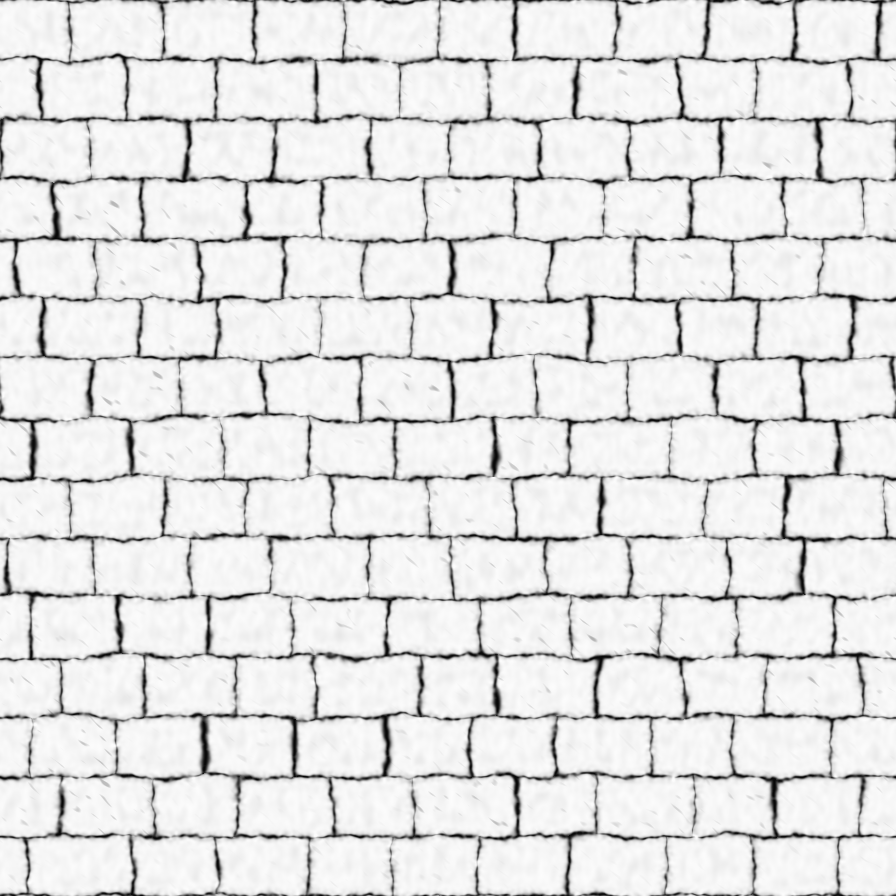
Reproduce this texture map procedurally as a WebGL 2 fragment shader.

```glsl
#version 300 es
precision highp float;
// Pale brick wall: fifteen staggered courses of ten blocks with worn, inky joints.

uniform vec2 u_resolution;
out vec4 fragColor;

const float COURSES = 15.0;
const float BLOCKS = 10.0;
const float PAPER = 0.988;
const float INK = 0.03;
const float CORNER_RADIUS = 0.009;

// Sideways shift of each course from the top, in block lengths
const float COURSE_SHIFT[15] = float[15](
    0.82, 0.51, 0.09, 0.67, 0.13, 0.51, 0.96, 0.43,
    0.79, 0.05, 0.29, 0.61, 0.26, 0.70, 0.37);

float hash(vec2 p) {
    vec3 q = fract(p.xyx * vec3(0.1031, 0.1030, 0.0973));
    q += dot(q, q.yzx + 33.33);
    return fract((q.x + q.y) * q.z);
}

// Dot product of a random unit gradient with the offset from its lattice point
float gradientDot(vec2 cell, vec2 offset, vec2 period) {
    float angle = 6.28318 * hash(mod(cell, period) + period);
    return dot(vec2(cos(angle), sin(angle)), offset);
}

// Gradient noise that tiles over the unit square
float noise(vec2 uv, vec2 period) {
    vec2 p = uv * period;
    vec2 cell = floor(p);
    vec2 f = p - cell;
    vec2 s = f * f * f * (f * (f * 6.0 - 15.0) + 10.0);
    vec2 e = vec2(1.0, 0.0);
    float low = mix(gradientDot(cell, f, period),
                    gradientDot(cell + e.xy, f - e.xy, period), s.x);
    float high = mix(gradientDot(cell + e.yx, f - e.yx, period),
                     gradientDot(cell + e.xx, f - e.xx, period), s.x);
    return mix(low, high, s.y);
}

// Soft line profile, never thinner than a pixel
float stroke(float dist, float width, float pixel) {
    float w = max(width, 0.6 * pixel);
    return exp(-dist * dist / (w * w));
}

// Distance inward from the edge of a rounded block
float blockInset(vec2 edge, float radius) {
    return radius - length(max(radius - edge, 0.0)) + max(min(edge.x, edge.y) - radius, 0.0);
}

// Hand-cut unevenness: slow bends plus fine roughness
vec2 warp(vec2 uv) {
    vec2 bend = vec2(noise(uv, vec2(17.0, 21.0)), noise(uv, vec2(19.0, 16.0)));
    vec2 rough = vec2(noise(uv, vec2(83.0)), noise(uv, vec2(91.0)));
    return uv + vec2(0.007, 0.008) * bend + 0.003 * rough;
}

// Faint smudges and a few short scratches on the face of a block
float faceMarks(vec2 uv, float roughness, float inset) {
    float middle = smoothstep(0.005, 0.018, inset);
    float smudge = 0.075 * max(noise(uv, vec2(62.0, 43.0)) + 0.08, 0.0);
    float cloud = 0.016 + 0.03 * noise(uv, vec2(120.0, 75.0));
    vec2 slanted = vec2(uv.x + uv.y, uv.y);
    float scratch = smoothstep(0.34, 0.60, noise(slanted, vec2(105.0, 68.0)));
    float amount = 0.03 + 0.22 * smoothstep(0.6, 1.0, roughness);
    return middle * (smudge + max(cloud, 0.0)) + scratch * amount;
}

void main() {
    vec2 uv = gl_FragCoord.xy / u_resolution;
    float pixel = 1.0 / min(u_resolution.x, u_resolution.y);
    vec2 p = warp(uv);

    // Course and nearest upright joint
    float level = (1.0 - p.y) * COURSES;
    float course = mod(floor(level), COURSES);
    float along = p.x * BLOCKS - COURSE_SHIFT[int(course)];
    float joint = floor(along + 0.5);
    vec2 jointId = vec2(mod(joint, BLOCKS), course);
    float jointAt = joint + 0.19 * (hash(jointId + 7.0) - 0.5);
    float blockId = mod(joint + step(jointAt, along), BLOCKS);

    // Distances to the upright joint and to the bed joint
    float rise = fract(level);
    vec2 edge = vec2(abs(along - jointAt) / BLOCKS, min(rise, 1.0 - rise) / COURSES);
    float inset = blockInset(edge, CORNER_RADIUS);

    // Wear along the joints
    float wear = noise(uv, vec2(38.0, 44.0));
    float grain = noise(uv, vec2(155.0, 170.0));
    float pressure = hash(jointId + 31.0);

    // Uprights vary from faint to heavy; beds are thinner and broken
    float uprightWidth = mix(0.0011, 0.0030, pressure) * (1.0 + 0.8 * wear);
    float upright = stroke(edge.x, uprightWidth, pixel)
        * clamp(mix(0.45, 1.05, pressure) + 0.6 * wear + 0.4 * grain, 0.0, 1.0);
    float bed = stroke(edge.y, 0.0017 * (1.0 + 0.9 * wear), pixel)
        * clamp(0.72 + 0.8 * wear + 0.7 * grain, 0.0, 1.0);
    float halo = 0.27 * exp(-max(inset, 0.0) / 0.0034)
        * clamp(1.0 + 1.5 * grain + 0.8 * wear, 0.0, 2.0);

    // Layer the ink over the paper tone
    float marks = faceMarks(uv, hash(vec2(blockId, course) + 53.0), inset);
    float clear = (1.0 - upright) * (1.0 - bed) * (1.0 - halo) * (1.0 - marks);
    fragColor = vec4(vec3(mix(INK, PAPER, clear)), 1.0);
}
```
